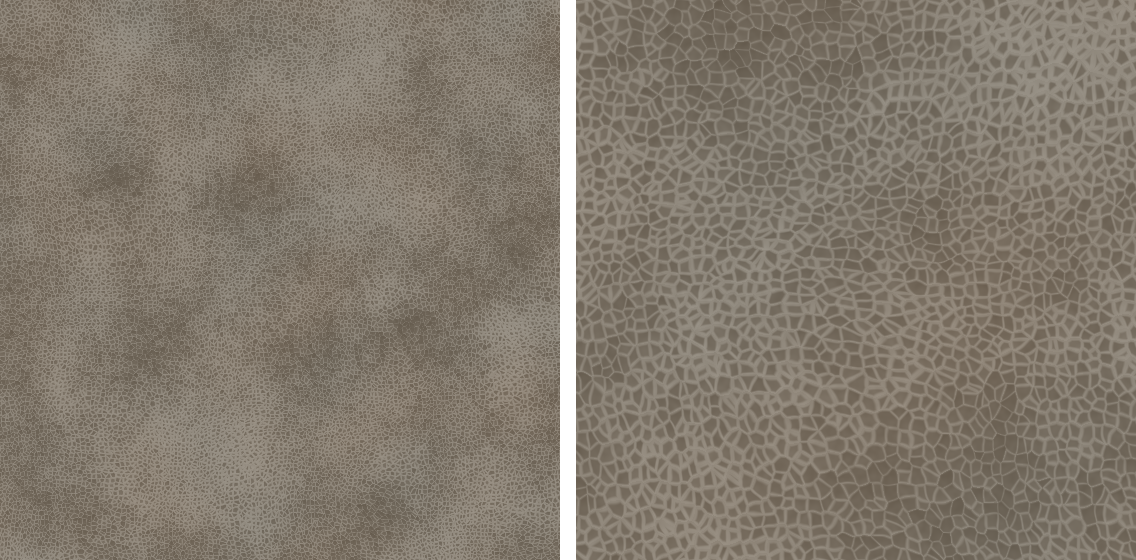
Left: the whole. Right: its middle third, enlarged.
Give the GLSL for this texture, as a Shadertoy shader.

```glsl
#define GRAIN_COUNT 138.0
#define GRAIN_JITTER 0.85
#define RIDGE_WIDTH 0.155
#define RIDGE_SOFTNESS 0.11
#define MOTTLE_SCALE 4.5
#define MOTTLE_TONE 0.28
#define MOTTLE_RIDGE 0.20
#define STRETCH 0.035
#define PIT_TONE 0.27
#define RIDGE_TONE 0.92
#define DARK_HIDE vec3(0.410, 0.370, 0.317)
#define LIGHT_HIDE vec3(0.578, 0.546, 0.499)

vec2 hash2(vec2 p) {
    vec3 q = fract(p.xyx * vec3(0.1031, 0.1030, 0.0973));
    q += dot(q, q.yzx + 33.33);
    return fract((q.xx + q.yz) * q.zy);
}

float cornerSlope(vec2 cell, vec2 corner, vec2 f) {
    return dot(hash2(cell + corner) * 2.0 - 1.0, f - corner);
}

float gradientNoise(vec2 p) {
    vec2 i = floor(p), f = fract(p);
    vec2 u = f * f * f * (f * (f * 6.0 - 15.0) + 10.0);
    float low = mix(cornerSlope(i, vec2(0, 0), f), cornerSlope(i, vec2(1, 0), f), u.x);
    float high = mix(cornerSlope(i, vec2(0, 1), f), cornerSlope(i, vec2(1, 1), f), u.x);
    return mix(low, high, u.y);
}

// Cloudy wear, roughly -0.6 to 0.6
float mottle(vec2 p) {
    float sum = 0.0, weight = 1.0;
    for (int i = 0; i < 4; i++) {
        sum += weight * gradientNoise(p);
        p = mat2(1.6, 1.2, -1.2, 1.6) * p + 17.3;
        weight *= 0.62;
    }
    return sum;
}

vec2 grainOffset(vec2 cell, vec2 neighbour) {
    return neighbour + 0.5 + GRAIN_JITTER * (hash2(cell + neighbour) - 0.5);
}

// x: distance to the grain border, y: height within the grain, z: random per grain
vec3 leatherGrain(vec2 p) {
    vec2 cell = floor(p), f = fract(p);
    vec2 nearest = vec2(0), nearestCell = vec2(0);
    float best = 8.0;
    for (int y = -1; y <= 1; y++)
    for (int x = -1; x <= 1; x++) {
        vec2 n = vec2(x, y);
        vec2 r = grainOffset(cell, n) - f;
        if (dot(r, r) < best) {
            best = dot(r, r);
            nearest = r;
            nearestCell = n;
        }
    }
    float border = 8.0;
    for (int y = -2; y <= 2; y++)
    for (int x = -2; x <= 2; x++) {
        vec2 n = nearestCell + vec2(x, y);
        vec2 r = grainOffset(cell, n) - f;
        vec2 gap = r - nearest;
        if (dot(gap, gap) > 0.0001)
            border = min(border, dot(0.5 * (r + nearest), normalize(gap)));
    }
    return vec3(border, -nearest.y, hash2(cell + nearestCell + 71.0).x);
}

void mainImage(out vec4 fragColor, in vec2 fragCoord) {
    vec2 uv = fragCoord / iResolution.y;

    // Wear and uneven stretching of the hide
    float wear = mottle(uv * MOTTLE_SCALE + 3.7);
    vec2 stretch = vec2(gradientNoise(uv * 5.0 + 40.0), gradientNoise(uv * 5.0 + 80.0));
    vec2 crinkle = vec2(gradientNoise(uv * 90.0), gradientNoise(uv * 90.0 + 31.0));
    vec2 p = (uv + STRETCH * stretch + 0.003 * crinkle) * GRAIN_COUNT;

    // Pale ridges between sunken grains
    vec3 grain = leatherGrain(p);
    float pixel = GRAIN_COUNT / iResolution.y;
    float soft = max(RIDGE_SOFTNESS, 0.4 * pixel);
    float width = RIDGE_WIDTH + MOTTLE_RIDGE * wear + 0.12 * (grain.z - 0.5);
    float ridge = 1.0 - smoothstep(width - soft, width + soft, grain.x);

    // Tone from ridges, wear, relief and fine speckle
    float tone = mix(PIT_TONE + 0.22 * (grain.z - 0.5), RIDGE_TONE, ridge);
    tone += MOTTLE_TONE * wear - 0.12 * grain.y;
    tone += 0.16 * gradientNoise(uv * 210.0);

    // Slight drift between warm and olive brown
    float warmth = 0.018 * gradientNoise(uv * 6.0 + 120.0);
    vec3 hide = mix(DARK_HIDE, LIGHT_HIDE, clamp(tone, -0.15, 1.15));
    fragColor = vec4(hide + warmth * vec3(1.0, -0.1, -0.7), 1.0);
}
```
